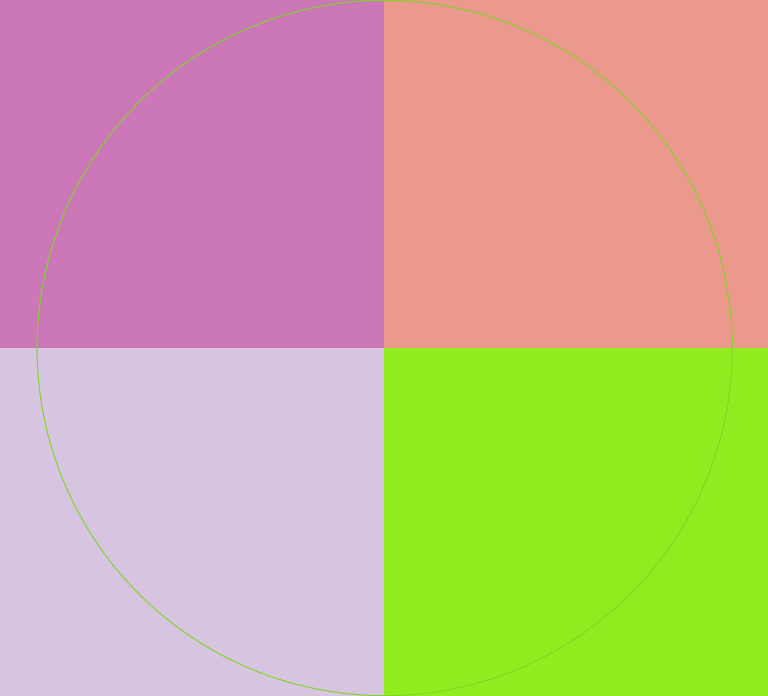
Write a Shadertoy shader that draws this background.

```glsl
// Four flat colour quadrants meeting at the centre of the canvas, with a
// hairline green circle that spans the full height. Edges are blended by
// pixel coverage, and the ring is the difference of two such discs.

const vec3 ORCHID   = vec3(0.80, 0.47, 0.72);
const vec3 SALMON   = vec3(0.92, 0.60, 0.55);
const vec3 LAVENDER = vec3(0.84, 0.77, 0.88);
const vec3 LIME     = vec3(0.56, 0.93, 0.12);
const vec3 RING     = vec3(0.50, 0.83, 0.15);

// Share of a pixel on the positive side of an edge at signed distance d
float coverage(float d, float pixel) {
    return clamp(d / pixel + 0.5, 0.0, 1.0);
}

// Colour of the four quadrants around the origin
vec3 quadrants(vec2 p, float pixel) {
    float right = coverage(p.x, pixel);
    float upper = coverage(p.y, pixel);
    vec3 bottomRow = mix(LAVENDER, LIME, right);
    vec3 topRow = mix(ORCHID, SALMON, right);
    return mix(bottomRow, topRow, upper);
}

// Coverage of a thin circle outline, valid below one pixel of width
float ringMask(vec2 p, float radius, float width, float pixel) {
    float d = length(p) - radius;
    return coverage(d + 0.5 * width, pixel) - coverage(d - 0.5 * width, pixel);
}

void mainImage(out vec4 fragColor, in vec2 fragCoord) {
    // Centred coordinates, with the canvas height as one unit
    float pixel = 1.0 / iResolution.y;
    vec2 p = (fragCoord - 0.5 * iResolution.xy) * pixel;

    // Background, then the outline on top
    vec3 color = quadrants(p, pixel);
    vec2 ringCenter = vec2(0.001, 0.0);
    float ring = ringMask(p - ringCenter, 0.4995, 0.0016, pixel);
    color = mix(color, RING, ring);

    fragColor = vec4(color, 1.0);
}
```
